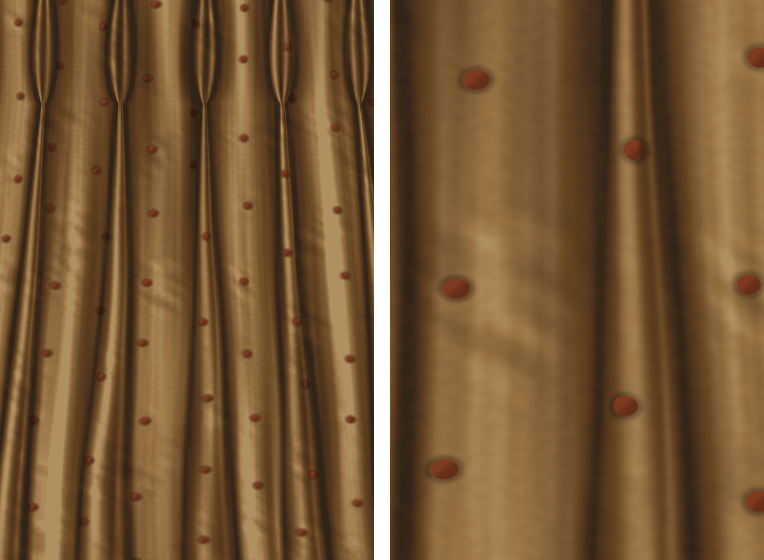
Left: the whole. Right: its middle third, enlarged.
Reproduce this texture procedurally as a Shadertoy shader.

```glsl
// Gold silk curtain with pinched pleats, fanning folds and small rust dots.

const float PLEAT_SPACING = 0.21;
const float FIRST_PLEAT_X = 0.127;
const float PINCH_Y = 0.815;
const float FAN_SPREAD = 0.28;
const vec2 DOT_SPACING = vec2(0.118, 0.19);
const vec2 DOT_RADIUS = vec2(0.0105, 0.0090);
const vec3 DOT_SHADE = vec3(0.20, 0.09, 0.05);
const vec3 DOT_LIT = vec3(0.50, 0.23, 0.12);
const float CREASE_STRENGTH = 0.28;
const float STREAK_STRENGTH = 0.22;

// Silk colours from deepest fold to highlight, and the tone of each.
const vec3 SILK[6] = vec3[6](
    vec3(0.19, 0.14, 0.09), vec3(0.31, 0.20, 0.11), vec3(0.40, 0.27, 0.13),
    vec3(0.49, 0.36, 0.21), vec3(0.60, 0.45, 0.27), vec3(0.69, 0.56, 0.38));
const float TONE[6] = float[6](0.06, 0.22, 0.42, 0.60, 0.75, 0.90);

float hash(vec2 p) {
    return fract(sin(dot(p, vec2(127.1, 311.7))) * 43758.5);
}

vec2 gradient(vec2 cell) {
    float angle = 6.2832 * hash(cell);
    return vec2(cos(angle), sin(angle));
}

float gradientNoise(vec2 p) {
    vec2 i = floor(p), f = fract(p);
    vec2 s = f * f * f * (f * (f * 6.0 - 15.0) + 10.0);
    vec2 e = vec2(0.0, 1.0);
    float low = mix(dot(gradient(i), f), dot(gradient(i + e.yx), f - e.yx), s.x);
    float high = mix(dot(gradient(i + e), f - e), dot(gradient(i + 1.0), f - 1.0), s.x);
    return mix(low, high, s.y);
}

float ridge(float x, float center, float width) {
    float d = (x - center) / width;
    return exp(-d * d);
}

// Half width of a pleat, as a fraction of the pleat spacing.
float pleatHalfWidth(float y, float id) {
    float above = max(y - PINCH_Y, 0.0) / (1.0 - PINCH_Y);
    float below = max(PINCH_Y - y, 0.0) / PINCH_Y;
    float loopWidth = 0.13 * sin(2.6 * pow(above, 0.7));
    float coneWidth = 0.20 * pow(below, 0.8) * (0.75 + 0.5 * hash(vec2(id, 3.0)));
    return 0.035 + loopWidth + coneWidth;
}

// Tone across one pleat, q from -1 to 1: a hollow loop above, a cone below.
float pleatTone(float q, float y, float id) {
    float bend = 0.5 * gradientNoise(vec2(id * 7.3, y * 3.0));
    float loopTone = 0.10 + 0.65 * ridge(q, -0.5 + bend, 0.28) + 0.55 * ridge(q, 0.45 + bend, 0.22);
    float coneTone = 0.14 + 0.70 * ridge(q, -0.25 + bend, 0.45) + 0.28 * ridge(q, 0.62, 0.16);
    float gathers = 0.18 * sin(q * 10.0) * exp(-abs(y - PINCH_Y) * 25.0);
    return mix(coneTone, loopTone, smoothstep(-0.03, 0.03, y - PINCH_Y)) + gathers;
}

// Tone across the panel between two pleats, r from 0 to 1.
float panelTone(float r, float y, float id) {
    float drift = 0.25 * gradientNoise(vec2(id * 5.7 + 0.4, y * 2.0));
    float folds = gradientNoise(vec2(r * 3.2 + id * 17.0, y * 1.3 + 0.4));
    float body = 0.42 + 0.55 * folds + 0.46 * ridge(r, 0.45 + drift, 0.22);
    float high = smoothstep(0.45, 0.95, y);
    float leftShade = smoothstep(-0.08, mix(0.22, 0.36, high), r);
    float rightShade = smoothstep(-0.04, mix(0.16, 0.28, high), 1.0 - r);
    return body * mix(0.2, 1.0, leftShade) * mix(0.15, 1.0, rightShade);
}

vec3 silkColor(float tone) {
    vec3 color = SILK[0];
    for (int i = 1; i < 6; i++) {
        color = mix(color, SILK[i], clamp((tone - TONE[i - 1]) / (TONE[i] - TONE[i - 1]), 0.0, 1.0));
    }
    return color;
}

void mainImage(out vec4 fragColor, in vec2 fragCoord) {
    vec2 uv = fragCoord / iResolution.xy;
    float pixel = 1.0 / iResolution.x;

    // Cloth coordinates: folds spread below the pinches and waver slightly.
    float drop = max(PINCH_Y - uv.y, 0.0) / PINCH_Y;
    float x = 0.5 + (uv.x - 0.5) / (1.0 + FAN_SPREAD * drop);
    x += 0.02 * gradientNoise(vec2(x * 5.0, 0.5)) + 0.012 * gradientNoise(vec2(x * 4.0, uv.y * 3.0));

    // Pleats and panels
    float c = (x - FIRST_PLEAT_X) / PLEAT_SPACING;
    float pleatId = floor(c + 0.5), panelId = floor(c);
    float offset = c - pleatId;
    float w = pleatHalfWidth(uv.y, pleatId);
    float wLeft = pleatHalfWidth(uv.y, panelId);
    float wRight = pleatHalfWidth(uv.y, panelId + 1.0);
    float r = (c - panelId - wLeft) / (1.0 - wLeft - wRight);
    float edge = (w - abs(offset)) * PLEAT_SPACING;
    float soft = max(0.0025, pixel);
    float tone = mix(panelTone(r, uv.y, panelId), pleatTone(offset / w, uv.y, pleatId),
                     smoothstep(-soft, soft, edge));
    tone *= 1.0 - 0.55 * ridge(edge, -0.004, 0.007);

    // Fine vertical streaks and short slanted creases
    tone += STREAK_STRENGTH * gradientNoise(vec2(x * 34.0, uv.y * 1.7)) * (0.3 + tone);
    tone += 0.09 * gradientNoise(vec2(x * 95.0, uv.y * 4.0));
    float patches = smoothstep(-0.1, 0.4, gradientNoise(uv * vec2(8.0, 11.0) + 4.0));
    float crease = gradientNoise(vec2(x * 17.0, uv.y * 48.0 + x * 22.0));
    tone += CREASE_STRENGTH * crease * patches * (0.2 + tone);
    tone += 0.04 * gradientNoise(uv * vec2(70.0, 190.0));
    vec3 color = silkColor(tone);

    // Staggered woven dots, narrower where the cloth turns away
    vec2 cloth = vec2(x, uv.y * iResolution.y / iResolution.x);
    vec2 grid = cloth / DOT_SPACING;
    float column = floor(grid.x);
    grid.y += 0.5 * mod(column, 2.0) + 0.3 * hash(vec2(column, 9.0));
    vec2 cell = floor(grid);
    vec2 jitter = 0.3 * (vec2(hash(cell), hash(cell + 31.0)) - 0.5);
    vec2 p = (fract(grid) - 0.5 - jitter) * DOT_SPACING;
    float facing = smoothstep(0.05, 0.5, tone);
    vec2 radius = DOT_RADIUS * vec2(mix(0.6, 1.0, facing), 1.0);
    float dist = (length(p / radius) - 1.0) * radius.y;
    float dotLight = facing * (0.65 + 0.35 * smoothstep(-0.006, 0.006, p.y - p.x));
    color *= 1.0 - 0.25 * ridge(dist, 0.001, 0.003);
    color = mix(color, mix(DOT_SHADE, DOT_LIT, dotLight), 1.0 - smoothstep(-pixel, pixel, dist));

    fragColor = vec4(color, 1.0);
}
```
